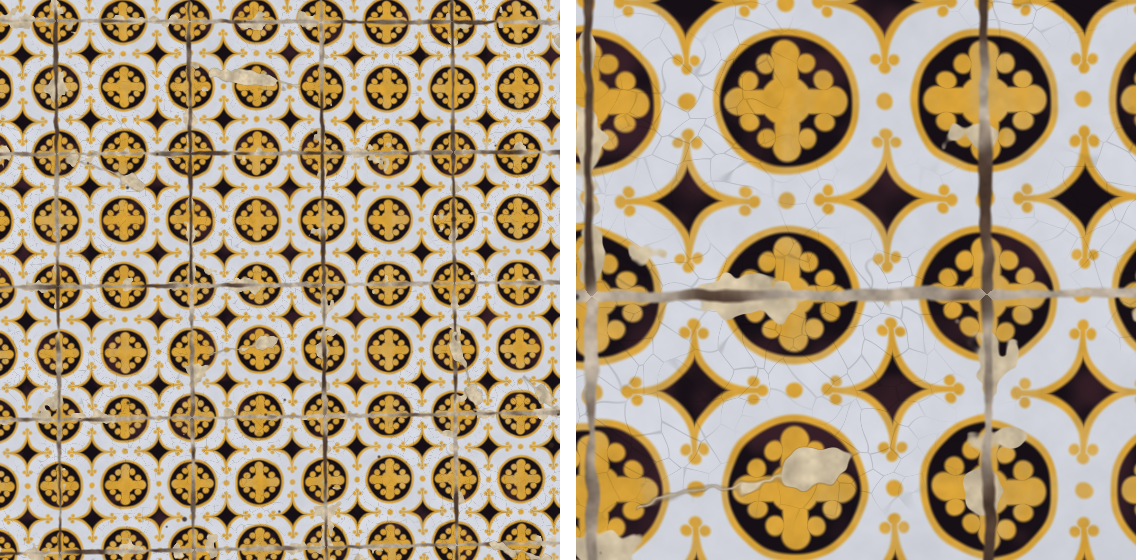
Left: the whole. Right: its middle third, enlarged.
Give the GLSL for this pattern, as a Shadertoy shader.

```glsl
const vec3 GLAZE = vec3(0.825, 0.837, 0.868);
const vec3 GOLD = vec3(0.83, 0.625, 0.22);
const vec3 PALE_GOLD = vec3(0.80, 0.66, 0.39);
const vec3 INK = vec3(0.085, 0.06, 0.085);
const vec3 PLUM = vec3(0.21, 0.12, 0.15);
const vec3 PLASTER = vec3(0.79, 0.73, 0.62);
const vec3 DARK_GROUT = vec3(0.30, 0.23, 0.19);
const vec3 PALE_GROUT = vec3(0.69, 0.64, 0.58);

const float PITCH_X = 0.1178;      // spacing of the medallions
const float PITCH_Y = 0.1190;
const float TILE = 2.0;            // medallions along one tile
const float RING_RADIUS = 0.370;
const float DISC_RADIUS = 0.333;
const float STAR_REACH = 0.28;
const float STAR_OUTER = 0.264;
const float STAR_INNER = 0.302;
const float DOT_RADIUS = 0.042;
const float TILE_SHIFT = 0.045;
const int FRACTURES = 8;
const int PITS = 26;

vec2 hash2(vec2 p) {
    vec3 q = fract(p.xyx * vec3(0.1031, 0.1030, 0.0973));
    q += dot(q, q.yzx + 33.33);
    return fract((q.xx + q.yz) * q.zy);
}

float noise(vec2 p) {
    vec2 i = floor(p), f = fract(p);
    f = f * f * (3.0 - 2.0 * f);
    return mix(mix(hash2(i).x, hash2(i + vec2(1, 0)).x, f.x),
               mix(hash2(i + vec2(0, 1)).x, hash2(i + vec2(1, 1)).x, f.x), f.y);
}

float fbm(vec2 p) {
    return 0.55 * noise(p) + 0.3 * noise(p * 2.1 + 7.0) + 0.15 * noise(p * 4.3 + 19.0);
}

// Gap between the two nearest cell points: zero along the crackle lines
float crackle(vec2 p) {
    vec2 cell = floor(p), nearest = vec2(9.0);
    for (int y = -1; y <= 1; y++)
    for (int x = -1; x <= 1; x++) {
        vec2 g = cell + vec2(x, y);
        float d = length(g + hash2(g) - p);
        nearest = d < nearest.x ? vec2(d, nearest.x) : vec2(nearest.x, min(nearest.y, d));
    }
    return nearest.y - nearest.x;
}

float disc(vec2 p, vec2 centre, float radius) { return length(p - centre) - radius; }

// Folds the plane onto one eighth, so one half arm serves all four
vec2 foldArm(vec2 p) {
    p = abs(p);
    return p.x > p.y ? p : p.yx;
}

float lobedCross(vec2 p) {
    vec2 q = foldArm(p);
    float d = min(length(q) - 0.13, max(q.y - 0.066, q.x - 0.24));
    d = min(d, disc(q, vec2(0.237, 0.0), 0.074));
    return min(d, disc(q, vec2(0.19, 0.103), 0.050));
}

float starAndDots(vec2 p) {
    vec2 q = foldArm(p);
    float d = max(STAR_OUTER - length(q - STAR_REACH), q.x - STAR_REACH);
    d = min(d, max(q.y - 0.016, q.x - 0.33));
    d = min(d, disc(q, vec2(0.335, 0.0), 0.030));
    d = min(d, disc(q, vec2(0.293, 0.044), 0.028));
    return min(d, disc(q, vec2(0.5, 0.0), DOT_RADIUS));
}

float starHeart(vec2 p) {
    vec2 q = foldArm(p);
    return max(STAR_INNER - length(q - STAR_REACH), q.x - STAR_REACH);
}

float segment(vec2 p, vec2 a, vec2 b) {
    vec2 v = b - a;
    return length(p - a - v * clamp(dot(p - a, v) / dot(v, v), 0.0, 1.0));
}

void mainImage(out vec4 fragColor, in vec2 fragCoord) {
    vec2 uv = fragCoord / iResolution.xy;
    float down = 1.0 - uv.y;
    float aa = 0.008 + 6.0 / iResolution.y;

    // Slightly bowed wall grid, medallions on whole numbers
    vec2 wall = vec2((uv.x - 0.097 - 0.009 * down) / PITCH_X - 0.045 * sin(3.14159 * uv.x),
                     (down - 0.156) / (PITCH_Y - 0.0029 * uv.x) + 1.0);
    vec2 tile = floor(wall / TILE);
    vec2 p = wall + TILE_SHIFT * (hash2(tile + 31.0) - 0.5);
    p += 0.016 * (vec2(noise(wall * 7.0), noise(wall * 7.0 + 40.0)) - 0.5);
    vec2 medallion = p - round(p);
    vec2 star = fract(p) - 0.5;

    // Painted glaze
    float cloud = fbm(wall * 1.7), grain = fbm(wall * 11.0);
    vec3 gold = mix(GOLD, PALE_GOLD, 0.65 * smoothstep(0.4, 0.75, fbm(wall * vec2(6.0, 3.0))));
    gold *= 0.93 + 0.14 * grain;
    vec3 ink = mix(INK, PLUM, smoothstep(0.5, 0.8, fbm(wall * 2.6 + 5.0)));
    vec3 col = GLAZE * (0.94 + 0.08 * cloud + 0.04 * grain);
    float radius = length(medallion);
    col = mix(col, gold, smoothstep(aa, -aa, min(starAndDots(star), radius - RING_RADIUS)));
    col = mix(col, ink, smoothstep(aa, -aa, min(starHeart(star), radius - DISC_RADIUS)));
    col = mix(col, gold, smoothstep(aa, -aa, lobedCross(medallion)));
    float craze = smoothstep(0.07, 0.0, crackle(wall * 7.0 + noise(wall * 5.0)));
    col *= 1.0 - 0.13 * craze * smoothstep(0.35, 0.65, cloud);

    // Grout joints with chipped edges
    vec2 ragged = wall + 0.035 * (vec2(fbm(wall * 6.0), fbm(wall * 6.0 + 60.0)) - 0.5);
    vec2 joint = abs(ragged - TILE * round(ragged / TILE));
    float edge = min(joint.x, joint.y);
    float chip = fbm(wall * 4.0 + 13.0) - 0.57 - 1.1 * edge;
    col = mix(col, PLASTER * (0.82 + 0.36 * grain), smoothstep(0.0, 0.04, chip));
    float pale = smoothstep(0.3, 0.65, fbm(wall * 2.3 + 3.0) + (joint.y < joint.x ? 0.1 : -0.08));
    vec3 grout = mix(DARK_GROUT, PALE_GROUT, pale) * (0.75 + 0.5 * grain);
    float groutWidth = 0.014 + 0.024 * noise(wall * 3.0 + 9.0);
    col = mix(col, grout, smoothstep(aa, -aa, edge - groutWidth));

    // Long fractures, some opened down to the plaster
    for (int i = 0; i < FRACTURES; i++) {
        vec2 r = hash2(vec2(i, 17)), s = hash2(vec2(i, 53));
        vec2 start = r * 8.0;
        vec2 run = (0.6 + 0.8 * s.x) * vec2(cos(6.283 * s.y), sin(6.283 * s.y));
        float d = segment(wall + 0.16 * (fbm(wall * 5.0) - 0.5), start, start + run);
        float width = 0.11 * smoothstep(0.42, 0.75, fbm(wall * 3.5 + float(i))) + 0.006;
        col = mix(col, DARK_GROUT, 0.4 * smoothstep(aa, -aa, d - width - 0.008));
        col = mix(col, PLASTER * (0.8 + 0.4 * grain), smoothstep(aa, -aa, d - width));
    }

    // Small dark pits
    for (int i = 0; i < PITS; i++) {
        vec2 centre = hash2(vec2(i, 91)) * 9.0 - 0.5;
        float size = 0.012 + 0.03 * pow(hash2(vec2(i, 7)).x, 3.0);
        col = mix(col, DARK_GROUT * 0.6, 0.85 * smoothstep(aa, -aa, length(wall - centre) - size));
    }

    fragColor = vec4(clamp(col, 0.0, 1.0), 1.0);
}
```
